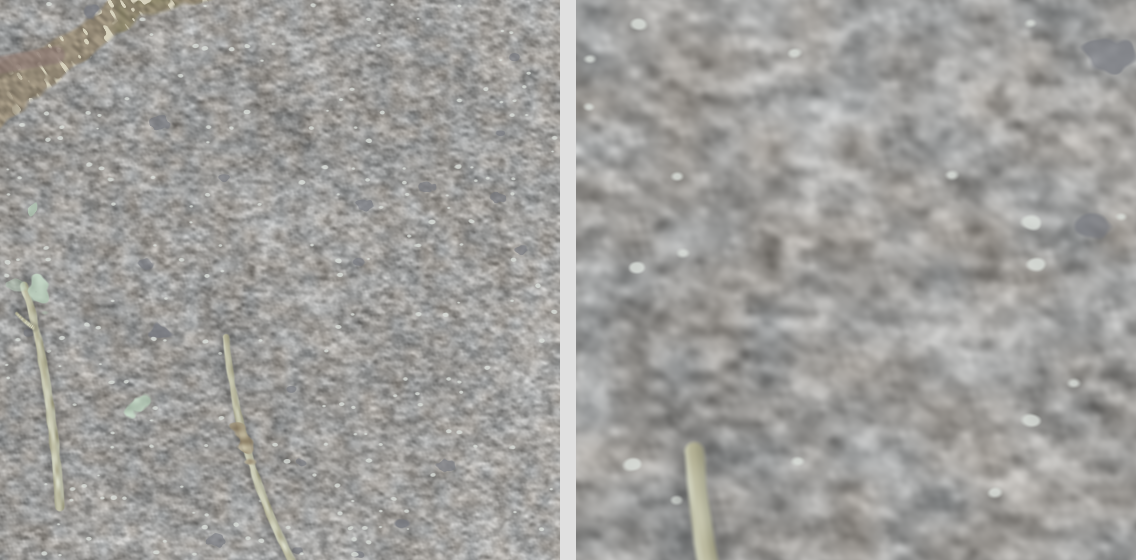
Left, the full canvas; right, a detail of the centre.
Reproduce this texture procedurally as a Shadertoy shader.

```glsl
// Weathered grey concrete with a debris-filled joint in the upper left corner,
// two pale dry twigs, torn leaf scraps, dark pebbles and bright grit.
// Layered value noise makes the grain; distance functions place the litter.

float hash(vec2 p) {
    return fract(sin(dot(p, vec2(127.1, 311.7))) * 43758.5453);
}

float noise(vec2 p) {
    vec2 i = floor(p), f = fract(p);
    f = f * f * (3.0 - 2.0 * f);
    return mix(mix(hash(i), hash(i + vec2(1, 0)), f.x),
               mix(hash(i + vec2(0, 1)), hash(i + vec2(1, 1)), f.x), f.y);
}

vec2 turn(vec2 p, float a) {
    float c = cos(a), s = sin(a);
    return vec2(c * p.x - s * p.y, s * p.x + c * p.y);
}

// Grain slightly stretched along a gentle downward slope
vec3 concrete(vec2 p) {
    float v = 0.16 * (noise(turn(p, 0.25) * vec2(62, 100)) - 0.5)
            + 0.20 * (noise(turn(p, 0.05) * vec2(92, 145) + 31.0) - 0.5)
            + 0.09 * (noise(turn(p, 0.60) * vec2(190, 230) + 57.0) - 0.5)
            + 0.08 * (noise(turn(p, 0.40) * 14.0 + 5.0) - 0.5)
            + 0.05 * (noise(p * 4.0 + 9.0) - 0.5);
    float tint = noise(p * 38.0 + 80.0) - 0.5;
    return vec3(0.617, 0.613, 0.604) + v + 0.025 * (p.x - 0.5)
         + tint * vec3(0.025, 0.0, -0.025);
}

// Mask of round spots, at most one in each grid cell
float spots(vec2 p, float grid, float share, float radius) {
    vec2 id = floor(p * grid);
    vec2 centre = id + 0.3 + 0.4 * vec2(hash(id + 3.1), hash(id + 7.7));
    vec2 q = (p * grid - centre) / grid * vec2(0.8, 1.15);
    float r = radius * (0.5 + 0.7 * hash(id + 12.3));
    r *= 0.7 + 0.6 * noise(p * 130.0);
    return step(hash(id + 21.9), share) * smoothstep(0.0015, -0.0015, length(q) - r);
}

// Distance to a segment and position along it
vec2 segment(vec2 p, vec2 a, vec2 b) {
    float t = clamp(dot(p - a, b - a) / dot(b - a, b - a), 0.0, 1.0);
    return vec2(length(p - mix(a, b, t)), t);
}

// Curved stem from a to c, bent towards b, with a shadow and a rounded shade
vec3 twig(vec3 col, vec2 p, vec2 a, vec2 b, vec2 c, float width) {
    float dist = 1.0, along = 0.0, side = 0.0;
    vec2 from = a;
    for (int i = 1; i <= 8; i++) {
        float t = float(i) / 8.0;
        vec2 to = mix(mix(a, b, t), mix(b, c, t), t);
        vec2 s = segment(p, from, to);
        if (s.x < dist) {
            dist = s.x;
            along = (float(i) - 1.0 + s.y) / 8.0;
            side = p.x - mix(from.x, to.x, s.y);
        }
        from = to;
    }
    float r = width * (0.75 + 0.25 * along + 0.4 * (noise(p * 48.0) - 0.5));
    vec3 bark = mix(vec3(0.70, 0.69, 0.58), vec3(0.87, 0.88, 0.81), noise(vec2(along * 22.0, side * 150.0)));
    bark -= 0.13 * smoothstep(0.1, 1.0, abs(side / width + 0.2));
    col *= 1.0 - 0.14 * smoothstep(2.8 * width, width, dist);
    return mix(col, bark, smoothstep(0.002, -0.002, dist - r));
}

// Torn scrap with a ragged outline
float scrap(vec2 p, vec2 centre, float angle, vec2 size) {
    vec2 q = turn(p - centre, -angle) / size;
    float d = length(q) - 0.65 - 0.9 * (noise(p * 75.0 + 4.0) - 0.35);
    return smoothstep(0.15, -0.15, d);
}

// Soil and flakes lying between the two stone edges
vec3 joint(vec3 col, vec2 p) {
    float wobble = 0.012 * (noise(p * 40.0) - 0.5);
    float lower = min(0.775 + 0.78 * p.x, 0.9 + 0.28 * p.x) + wobble;
    float upper = 0.893 + 0.15 * p.x + 2.0 * p.x * p.x + wobble;
    float inside = smoothstep(-0.006, 0.006, p.y - lower) * smoothstep(0.006, -0.006, p.y - upper);
    float grit = noise(turn(p, 0.7) * vec2(90, 150));
    vec3 soil = mix(vec3(0.47, 0.43, 0.36), vec3(0.69, 0.64, 0.55), grit);
    soil = mix(soil, vec3(0.47, 0.47, 0.31), 0.6 * smoothstep(0.17, 0.24, p.x) * noise(p * 60.0));
    float flakes = smoothstep(0.68, 0.82, noise(turn(p, -0.6) * vec2(120, 65) + 17.0));
    soil = mix(soil, vec3(0.86, 0.84, 0.75), flakes * smoothstep(0.0, 0.06, p.x));
    col = mix(col, soil, 0.92 * inside);
    float husk = segment(p, vec2(-0.02, 0.88), vec2(0.10, 0.902)).x - 0.015;
    return mix(col, vec3(0.56, 0.49, 0.46) + 0.1 * (grit - 0.5), 0.85 * smoothstep(0.005, -0.004, husk));
}

void mainImage(out vec4 fragColor, in vec2 fragCoord) {
    vec2 p = fragCoord / iResolution.y;
    vec3 col = concrete(p);

    // Pebbles and grit
    vec3 slate = vec3(0.46, 0.47, 0.50);
    col = mix(col, slate, 0.65 * spots(p + 0.03, 8.0, 0.25, 0.012));
    col = mix(col, slate, 0.8 * scrap(p, vec2(0.288, 0.409), -0.1, vec2(0.026, 0.014)));
    col = mix(col, slate, 0.8 * scrap(p, vec2(0.716, 0.064), 0.0, vec2(0.019, 0.014)));
    col = mix(col, vec3(0.86, 0.88, 0.86), 0.8 * spots(p, 42.0, 0.11, 0.0038));

    col = joint(col, p);
    col = mix(col, slate, 0.8 * scrap(p, vec2(0.16, 0.98), 0.4, vec2(0.016, 0.018)));

    // Twigs, with a brown knot on the right one
    col = twig(col, p, vec2(0.043, 0.49), vec2(0.09, 0.34), vec2(0.107, 0.095), 0.0085);
    col = twig(col, p, vec2(0.030, 0.44), vec2(0.045, 0.425), vec2(0.060, 0.415), 0.004);
    col = twig(col, p, vec2(0.403, 0.398), vec2(0.425, 0.18), vec2(0.525, -0.01), 0.0075);
    vec3 knot = mix(vec3(0.52, 0.46, 0.36), vec3(0.80, 0.77, 0.67), noise(p * 85.0));
    col = mix(col, knot, 0.85 * scrap(p, vec2(0.438, 0.208), -1.1, vec2(0.045, 0.017)));

    // Leaf scraps
    vec3 leaf = vec3(0.72, 0.80, 0.73) + 0.16 * (noise(p * 70.0) - 0.5);
    float leaves = scrap(p, vec2(0.071, 0.478), -1.2, vec2(0.034, 0.018));
    leaves = max(leaves, scrap(p, vec2(0.250, 0.278), 0.75, vec2(0.045, 0.014)));
    leaves = max(leaves, 0.6 * scrap(p, vec2(0.030, 0.490), 0.2, vec2(0.022, 0.014)));
    leaves = max(leaves, scrap(p, vec2(0.058, 0.625), 1.3, vec2(0.014, 0.007)));
    col = mix(col, leaf, 0.9 * leaves);

    fragColor = vec4(clamp(col, 0.0, 1.0), 1.0);
}
```
